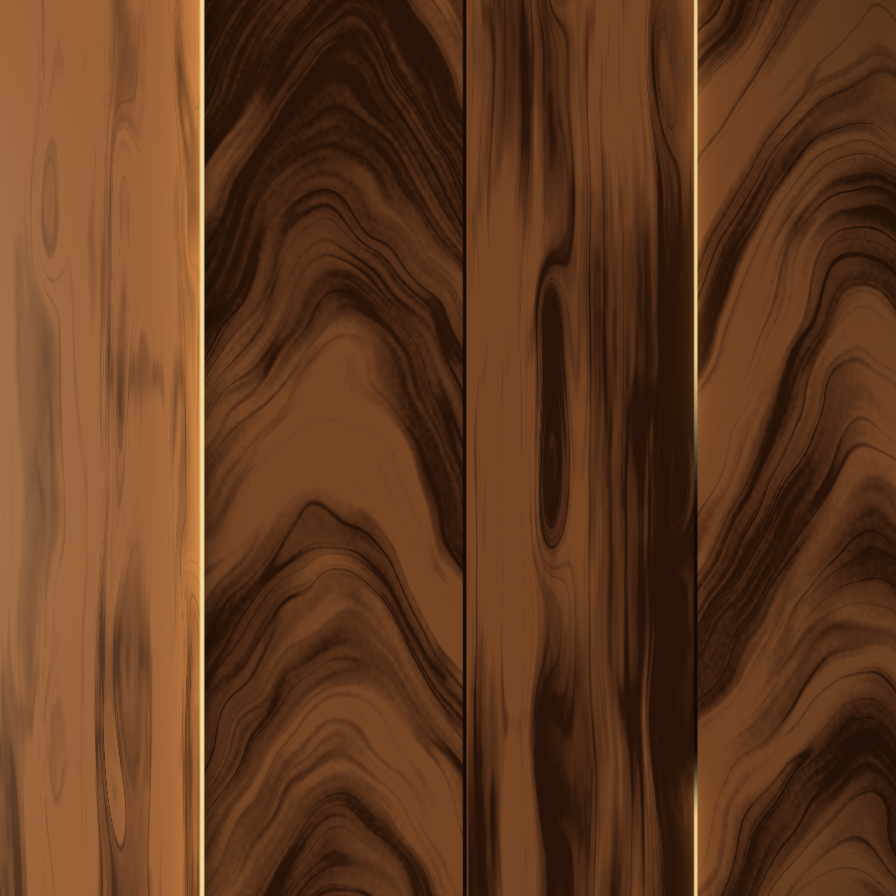
This texture is drawn by a three.js fragment shader. Its source:

```glsl
// Four walnut panels, straight grain beside arched grain, with glowing brass strips.
varying vec2 vUv;

const float STRIP_A = 0.2255;
const float SEAM = 0.5185;
const float STRIP_B = 0.7765;
const float STRIP_HALF = 0.0019;
const float SOFT = 0.0012;
const float BAND_FREQ = 9.0;
const float LINE_FREQ = 32.0;
const float FIBRE_FREQ = 95.0;
const float STRAIGHT_SCALE = 2.3;
const float ARCH_SLOPE = 1.9;
const float ARCH_ROUND = 0.06;
const float KNOT_PUSH = 0.075;

const vec3 DARK_WOOD = vec3(0.16, 0.075, 0.03);
const vec3 MID_WOOD = vec3(0.32, 0.175, 0.09);
const vec3 LIGHT_WOOD = vec3(0.46, 0.27, 0.14);
const vec3 SHEEN = vec3(0.66, 0.50, 0.35);
const vec3 GLOW = vec3(0.62, 0.41, 0.15);
const vec3 BRASS = vec3(0.89, 0.76, 0.51);
const vec3 BRASS_CORE = vec3(1.0, 0.93, 0.70);
const vec3 SEAM_DARK = vec3(0.07, 0.03, 0.015);
const vec3 SEAM_LIP = vec3(0.47, 0.26, 0.13);

float hash(vec2 p) {
  vec3 q = fract(vec3(p.xyx) * 0.1031);
  q += dot(q, q.yzx + 33.33);
  return fract((q.x + q.y) * q.z);
}

float noise(vec2 p) {
  vec2 i = floor(p), f = fract(p);
  f = f * f * f * (f * (f * 6.0 - 15.0) + 10.0);
  return mix(mix(hash(i), hash(i + vec2(1.0, 0.0)), f.x),
             mix(hash(i + vec2(0.0, 1.0)), hash(i + 1.0), f.x), f.y);
}

float fbm(vec2 p) {
  float sum = 0.0, amp = 0.57;
  for (int i = 0; i < 3; i++) {
    sum += amp * noise(p);
    p = p * 2.03 + 17.3;
    amp *= 0.5;
  }
  return sum;
}

// Wood tone from 0 (dark) to 1 (light); g is across and along the grain.
float grainTone(vec2 g) {
  float band = fbm(vec2(g.x * BAND_FREQ, g.y * 1.5));
  float lines = noise(vec2(g.x * LINE_FREQ, g.y * 2.0 + 5.0));
  float fine = noise(vec2(g.x * LINE_FREQ * 2.1 + 9.0, g.y * 2.5));
  float fibre = noise(vec2(g.x * FIBRE_FREQ, g.y * 9.0));
  float vein = 1.0 - smoothstep(0.0, 0.13, abs(lines - 0.5));
  float hair = 1.0 - smoothstep(0.0, 0.16, abs(fine - 0.45));
  float tone = smoothstep(0.22, 0.74, band) + 0.16;
  return tone - 0.34 * vein - 0.17 * hair + 0.24 * (fibre - 0.5);
}

// Sideways push of the grain around a column of knots, and its dark core.
vec2 knotColumn(vec2 p, float center, float width, float seed) {
  float d = p.x - center - 0.028 * (noise(vec2(p.y * 4.0, seed)) - 0.5);
  float bell = exp(-d * d / (width * width));
  float swell = noise(vec2(p.y * 6.5, seed + 3.0));
  return vec2(KNOT_PUSH * swell, 0.35 + 0.4 * swell) * bell;
}

float straightGrain(vec2 p) {
  vec2 knots = knotColumn(p, 0.047, 0.017, 2.0) * vec2(1.0, 0.6)
             + knotColumn(p, 0.130, 0.016, 11.0) * vec2(1.0, 0.8)
             + knotColumn(p, 0.205, 0.010, 23.0) * vec2(0.7, 0.3)
             + knotColumn(p, 0.616, 0.021, 31.0)
             + knotColumn(p, 0.748, 0.018, 47.0);
  float across = p.x + knots.x + 0.022 * (fbm(p * vec2(7.0, 3.0)) - 0.5);
  return grainTone(vec2(across * STRAIGHT_SCALE, p.y * 1.3)) - 0.6 * knots.y + 0.13;
}

float archGrain(vec2 p, float center, float seed) {
  float d = p.x - center - 0.05 * (noise(vec2(p.y * 3.0, seed)) - 0.5);
  float drop = ARCH_SLOPE * (sqrt(d * d + ARCH_ROUND * ARCH_ROUND) - ARCH_ROUND);
  float warp = 0.16 * (fbm(p * vec2(5.0, 4.0) + seed) - 0.5)
             + 0.022 * (noise(p * vec2(22.0, 15.0) + seed) - 0.5);
  return grainTone(vec2(p.y + drop + warp + seed, p.x * 2.5));
}

float bar(float x, float center, float halfWidth) {
  return 1.0 - smoothstep(halfWidth - SOFT, halfWidth + SOFT, abs(x - center));
}

void main() {
  vec2 p = vUv;
  bool arched = (p.x > STRIP_A && p.x < SEAM) || p.x > STRIP_B;
  float tone = arched ? archGrain(p, p.x < SEAM ? 0.365 : 0.955, p.x < SEAM ? 3.7 : 8.2)
                      : straightGrain(p);
  tone += 0.12 * (noise(p * vec2(260.0, arched ? 200.0 : 45.0)) - 0.5);
  tone -= 0.14 * smoothstep(0.711, 0.717, p.x) * step(p.x, STRIP_B);
  tone = clamp(tone, 0.0, 1.0);
  vec3 color = mix(DARK_WOOD, MID_WOOD, smoothstep(0.0, 0.5, tone));
  color = mix(color, LIGHT_WOOD, smoothstep(0.4, 1.0, tone));

  // Room light: glossy left panel, dimmer corners on the right
  float leftPanel = 1.0 - step(STRIP_A, p.x);
  float sheen = exp(-p.x * 7.0) * exp(-pow((p.y - 0.52) / 0.5, 2.0));
  color *= 1.0 + 0.28 * leftPanel;
  color = mix(color, SHEEN, leftPanel * (0.10 + 0.52 * sheen));
  color *= 1.0 - 0.22 * smoothstep(0.75, 1.0, p.x) * abs(p.y - 0.45) * 2.0;

  // Strip light spilling to the left, with shade on the right
  float litB = smoothstep(0.42, 0.62, p.y) + 1.0 - smoothstep(0.08, 0.17, p.y);
  color += GLOW * leftPanel * 0.42 * exp((p.x - STRIP_A) / 0.022);
  color += GLOW * litB * 0.28 * exp(-abs(p.x - STRIP_B) / 0.009);
  color *= 1.0 - 0.35 * step(STRIP_A, p.x) * exp((STRIP_A - p.x) / 0.012);

  // Seam and brass strips
  color = mix(color, SEAM_LIP, 0.7 * bar(p.x, SEAM + 0.0032, 0.0013));
  color = mix(color, SEAM_DARK, bar(p.x, SEAM, 0.0019));
  color = mix(color, BRASS, bar(p.x, STRIP_A, STRIP_HALF + 0.0008));
  color = mix(color, BRASS_CORE, 0.8 * bar(p.x, STRIP_A, 0.0011));
  vec3 stripB = mix(SEAM_DARK, mix(BRASS, BRASS_CORE, 0.4), litB);
  color = mix(color, stripB, bar(p.x, STRIP_B, STRIP_HALF));
  gl_FragColor = vec4(color, 1.0);
}
```
